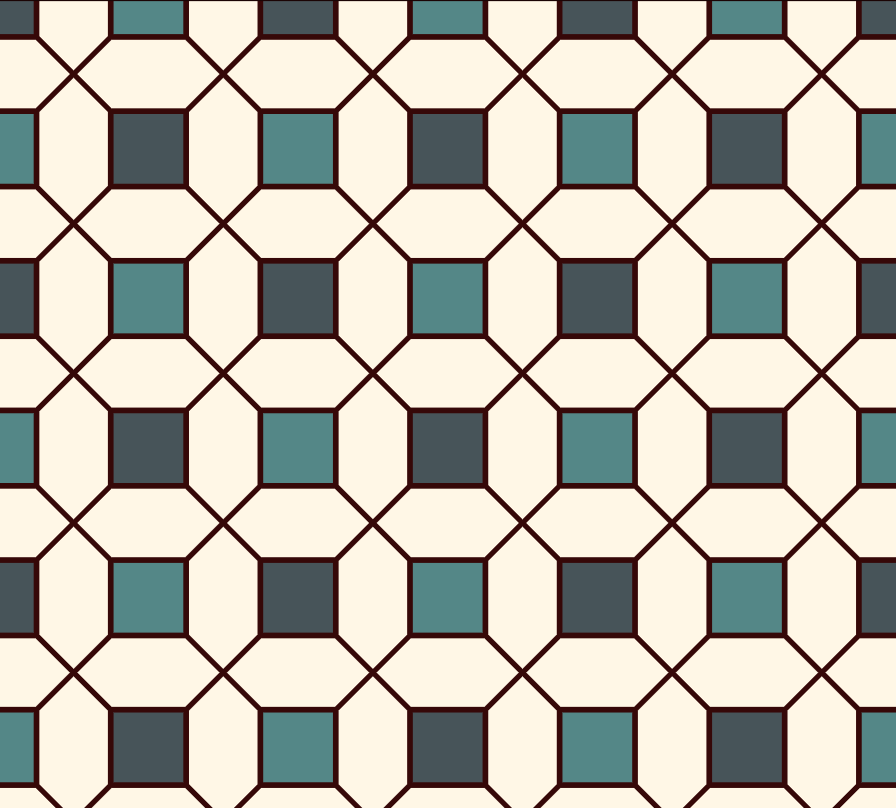
A WebGL 2 fragment shader for this pattern:

```glsl
#version 300 es
precision highp float;

uniform vec2 u_resolution;
out vec4 fragColor;

const vec3 CREAM = vec3(1.00, 0.97, 0.90);
const vec3 SLATE = vec3(0.28, 0.33, 0.35);
const vec3 TEAL  = vec3(0.33, 0.53, 0.53);
const vec3 MAROON = vec3(0.21, 0.03, 0.03);

const float CELLS_ACROSS = 5.988;
const vec2 GRID_SHIFT = vec2(0.008, -0.405);
const float SQUARE_HALF = 0.252;
const float SQUARE_LINE = 0.038;
const float DIAGONAL_LINE = 0.035;
const float TOP_RULE = 0.0014;

// Antialiased coverage of the region where the distance is negative
float coverage(float dist, float pixel) {
  return clamp(0.5 - dist / pixel, 0.0, 1.0);
}

float squareDistance(vec2 p, float halfSize) {
  vec2 d = abs(p) - halfSize;
  return length(max(d, 0.0)) + min(max(d.x, d.y), 0.0);
}

// Distance to the segment joining a square's corner to the cell's corner
float diagonalDistance(vec2 p, float start, float end) {
  vec2 q = abs(p);
  float along = clamp(0.5 * (q.x + q.y), start, end);
  return length(q - along);
}

// Alternates between 0 and 1 over neighbouring cells
float checker(vec2 cell) {
  return mod(cell.x + cell.y, 2.0);
}

vec3 tileColor(vec2 grid, float pixel) {
  vec2 cell = floor(grid + 0.5);
  vec2 local = grid - cell;
  float square = squareDistance(local, SQUARE_HALF);
  float diagonal = diagonalDistance(local, SQUARE_HALF, 0.5);

  vec3 fill = mix(TEAL, SLATE, checker(cell));
  vec3 color = mix(CREAM, fill, coverage(square, pixel));

  // Outlines and crossing diagonals
  float outline = coverage(abs(square) - 0.5 * SQUARE_LINE, pixel);
  float strut = coverage(diagonal - 0.5 * DIAGONAL_LINE, pixel);
  return mix(color, MAROON, max(outline, strut));
}

void main() {
  float pixel = CELLS_ACROSS / u_resolution.x;
  vec2 grid = gl_FragCoord.xy * pixel + GRID_SHIFT;
  vec3 color = tileColor(grid, pixel);

  // Thin rule along the top edge
  float fromTop = 1.0 - gl_FragCoord.y / u_resolution.y;
  float rule = coverage(fromTop - TOP_RULE, 1.0 / u_resolution.y);
  color = mix(color, MAROON * 0.5, rule);

  fragColor = vec4(color, 1.0);
}
```
